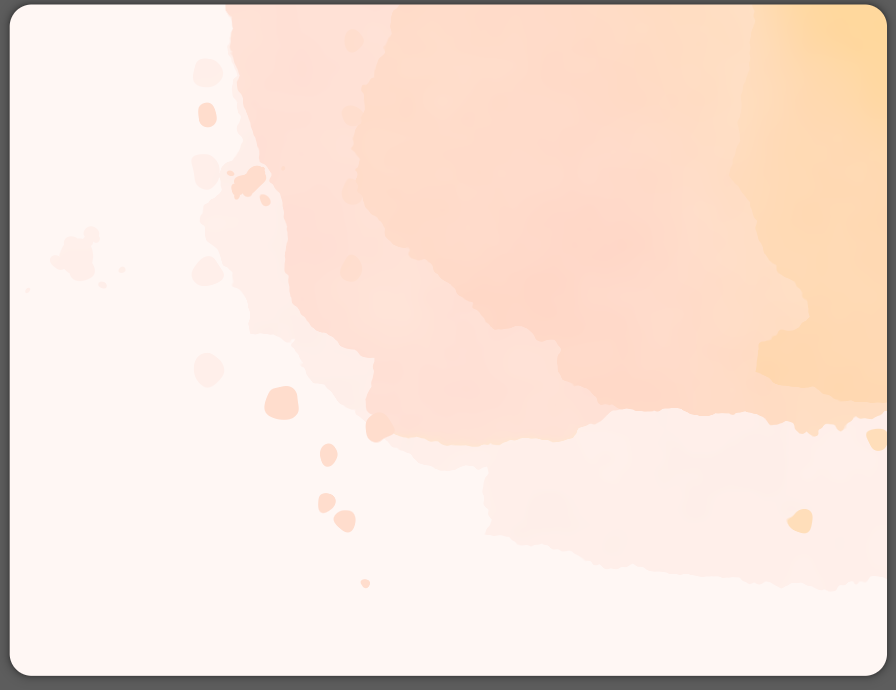
Write a WebGL 2 fragment shader that draws this background.

```glsl
#version 300 es
precision highp float;
// Layered watercolour washes and paint drops on a rounded pale card in a grey frame.
// Each wash is a polygon distance whose edge is roughened by noise and cellular
// scallops; the drops come from columns, hashed clusters and a few free spots.

#define CANVAS vec2(129.7, 100.0)
#define CORNER vec2(140.0, 102.0)
#define OUTLINE 13
#define SPOTS 7
#define WARP 1.2
#define SCALLOP 1.5
#define SCALLOP_SIZE 4.0
#define PAPER vec3(1.0, 0.967, 0.957)
#define FAINT vec3(1.0, 0.938, 0.918)
#define PEACH vec3(1.0, 0.863, 0.79)
#define AMBER vec3(1.0, 0.85, 0.70)

uniform vec2 u_resolution;
out vec4 fragColor;

// Outlines run from the top edge to the right edge and close through CORNER.
const vec2 faintEdge[OUTLINE] = vec2[](
  vec2(33, 102), vec2(35, 80), vec2(29, 68), vec2(34.6, 58), vec2(36.3, 52),
  vec2(43, 51), vec2(43, 47), vec2(62.5, 31.5), vec2(70, 32), vec2(71.3, 22.5),
  vec2(88, 18), vec2(120, 14.5), vec2(140, 18));
const vec2 pinkEdge[OUTLINE] = vec2[](
  vec2(33, 102), vec2(34.3, 90), vec2(37.5, 78), vec2(41.5, 68), vec2(41.8, 57),
  vec2(46.5, 51.3), vec2(54.4, 48), vec2(52.7, 41.7), vec2(58.3, 36.7),
  vec2(67.6, 35.6), vec2(82.8, 36.8), vec2(90.4, 40.9), vec2(140, 40));
const vec2 peachEdge[OUTLINE] = vec2[](
  vec2(58, 102), vec2(55, 90), vec2(51, 81), vec2(52, 72), vec2(56, 66),
  vec2(66, 59), vec2(71, 52.5), vec2(80.2, 50.5), vec2(81.6, 44.6),
  vec2(88, 41), vec2(108, 40), vec2(118, 37.6), vec2(140, 43));
const vec2 amberEdge[OUTLINE] = vec2[](
  vec2(110, 102), vec2(108, 90), vec2(107, 82), vec2(106, 75), vec2(110, 68),
  vec2(110.5, 63.5), vec2(116, 58), vec2(117.5, 54), vec2(110.5, 50),
  vec2(109, 45.5), vec2(116.5, 43.5), vec2(125, 41.7), vec2(140, 42.5));
// Free drops: centre and radius.
const vec3 spots[SPOTS] = vec3[](
  vec3(40.9, 41.9, 2.4), vec3(30.1, 83.3, 1.5), vec3(47.6, 34, 1.35), vec3(47.1, 27, 1.35),
  vec3(50.2, 24.8, 1.5), vec3(54.9, 38.2, 2), vec3(52.7, 15.4, 0.8));

float hash(vec2 p) { return fract(sin(dot(p, vec2(127.1, 311.7))) * 43758.5453); }
vec2 hash2(vec2 p) { return vec2(hash(p), hash(p + 19.7)); }

float noise(vec2 p) {
  vec2 i = floor(p), f = fract(p);
  f = f * f * (3.0 - 2.0 * f);
  return mix(mix(hash(i), hash(i + vec2(1, 0)), f.x),
             mix(hash(i + vec2(0, 1)), hash(i + vec2(1, 1)), f.x), f.y);
}
float fbm(vec2 p) { return 0.55 * noise(p) + 0.3 * noise(p * 2.1 + 7.0) + 0.15 * noise(p * 4.3 + 3.0); }

// Distance to the nearest jittered cell point.
float cells(vec2 p) {
  float d = 2.0;
  for (int k = 0; k < 9; k++) {
    vec2 c = floor(p) + vec2(k % 3 - 1, k / 3 - 1);
    d = min(d, length(c + 0.15 + 0.7 * hash2(c) - p));
  }
  return d;
}

float polygon(vec2 p, vec2 pts[OUTLINE]) {
  float d = 1e5, side = 1.0;
  vec2 a = CORNER;
  for (int i = 0; i <= OUTLINE; i++) {
    vec2 b = i < OUTLINE ? pts[min(i, OUTLINE - 1)] : CORNER;
    vec2 e = a - b, w = p - b;
    vec2 r = w - e * clamp(dot(w, e) / dot(e, e), 0.0, 1.0);
    d = min(d, dot(r, r));
    bvec3 c = bvec3(p.y >= b.y, p.y < a.y, e.x * w.y > e.y * w.x);
    if (all(c) || all(not(c))) side = -side;
    a = b;
  }
  return side * sqrt(d);
}

// Vertical row of four drops.
float column(vec2 p, vec2 top, float gap, float r) {
  float k = clamp(round((top.y - p.y) / gap), 0.0, 3.0);
  return length(p - top + vec2(0, k * gap)) - r;
}

// One core drop with smaller ones thrown outward.
float splash(vec2 p, vec2 c, vec2 spread, float r) {
  float d = 1e5;
  for (int i = 0; i < 12; i++) {
    float t = float(i) / 11.0;
    vec2 o = spread * (2.0 * hash2(c + float(i)) - 1.0) * sqrt(t);
    d = min(d, length(p - c - o) - r * mix(1.0, 0.15, sqrt(t)));
  }
  return d;
}

float cover(float d) { return clamp(0.5 - d * u_resolution.y / 100.0, 0.0, 1.0); }

void main() {
  vec2 p = gl_FragCoord.xy / u_resolution * CANVAS;
  vec2 wobble = vec2(noise(p * 0.4), noise(p * 0.4 + 31.0)) - 0.5;
  vec2 q = p + WARP * wobble;
  float rough = SCALLOP * (cells(q / SCALLOP_SIZE) - 0.45) + 0.5 * (noise(p * 1.3) - 0.5);
  float grain = fbm(p * 0.09);

  // Faint wash and its pale drops
  vec3 col = PAPER;
  float faint = min(polygon(q, faintEdge) + rough, column(q, vec2(29.9, 89.5), 14.4, 2.2));
  faint = min(faint, splash(q, vec2(11.3, 62.8), vec2(8, 6), 2.5));
  col = mix(col, FAINT + 0.012 * (grain - 0.5), cover(faint));

  // Pink wash with a warm line along its lowest rim
  float pinkD = polygon(q, pinkEdge) + rough * 0.8;
  vec3 pink = mix(vec3(1.0, 0.87, 0.83), vec3(1.0, 0.898, 0.85), grain);
  pink += vec3(0, 0.015, -0.02) * exp(-abs(pinkD) / 0.6) * (1.0 - smoothstep(37.0, 39.0, p.y));
  col = mix(col, pink, cover(pinkD));

  // Peach wash, rosier in the middle and yellower to the upper right
  float rose = exp(-dot(p - vec2(84, 62), p - vec2(84, 62)) / 500.0);
  vec3 peach = mix(PEACH, vec3(1.0, 0.873, 0.765), smoothstep(85.0, 112.0, p.x + 0.3 * (p.y - 70.0)));
  peach = mix(peach, vec3(1.0, 0.84, 0.785), 0.7 * rose) + vec3(0, 0.025, 0.03) * (grain - 0.5);
  col = mix(col, peach, cover(polygon(q, peachEdge) + rough));

  // Amber wash, dissolving toward its upper left
  vec3 amber = mix(AMBER, vec3(1.0, 0.845, 0.61), smoothstep(25.0, 0.0 + 1.0, 26.0 - 25.0 * smoothstep(190.0, 230.0, p.x + p.y)));
  amber += vec3(0, 0.02, 0.04) * (grain - 0.5);
  float body = mix(1.0, smoothstep(106.0, 121.0, p.x + 5.0 * grain), 0.8 * smoothstep(50.0, 85.0, p.y));
  col = mix(col, amber, body * cover(polygon(q, amberEdge) + rough * 0.7));

  // Peach and amber drops
  float drops = splash(q, vec2(36.5, 73.5), vec2(5, 4), 1.8);
  for (int i = 0; i < SPOTS; i++) drops = min(drops, length(q - spots[i].xy) - spots[i].z);
  col = mix(col, vec3(1.0, 0.865, 0.805), cover(drops));
  col = mix(col, PEACH, 0.6 * cover(column(q, vec2(51, 94.3), 11.0, 1.7)));
  for (int i = 0; i < 2; i++) {
    float t = float(i);
    col = mix(col, vec3(1.0, 0.87, 0.73), cover(length(q - mix(vec2(115.7, 24.5), vec2(127, 36.3), t)) - 1.9 + 0.4 * t));
  }

  // Grey frame with a soft shadow under the card
  vec2 k = abs(p - vec2(64.9, 50.7)) - vec2(60.3, 45.45);
  float card = length(max(k, 0.0)) + min(max(k.x, k.y), 0.0) - 3.2;
  vec3 frame = vec3(0.365 - 0.12 * exp(-max(card, 0.0) / 0.5));
  fragColor = vec4(mix(frame, col, cover(card)), 1.0);
}
```
